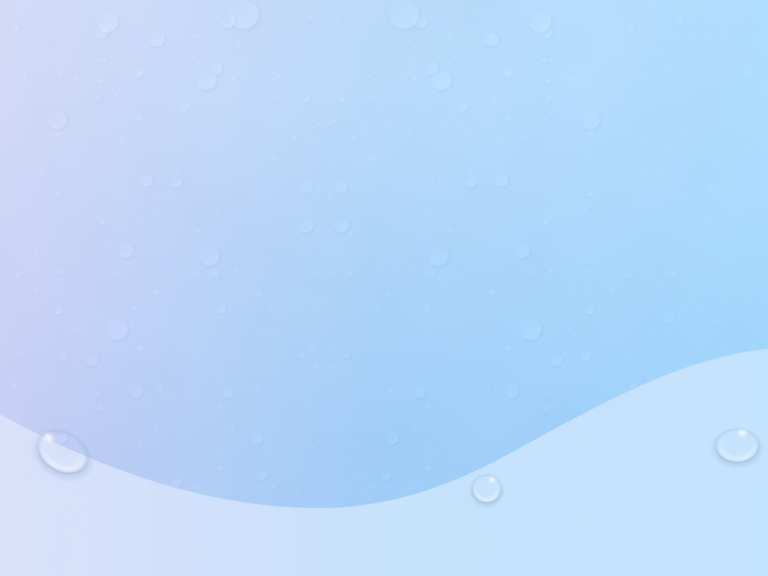
Give the GLSL for this background, as a Shadertoy shader.

```glsl
// Pale lavender-to-sky gradient with mirrored dew, a frosted wave panel and three glass drops.

// Gradient stops: left, centre, right
const vec3 TOP_LEFT   = vec3(0.83, 0.86, 0.97);
const vec3 TOP_MID    = vec3(0.74, 0.86, 0.98);
const vec3 TOP_RIGHT  = vec3(0.69, 0.87, 1.00);
const vec3 LOW_LEFT   = vec3(0.77, 0.80, 0.95);
const vec3 LOW_MID    = vec3(0.62, 0.80, 0.97);
const vec3 LOW_RIGHT  = vec3(0.62, 0.83, 0.99);
const vec3 PANEL_LEFT = vec3(0.855, 0.88, 0.98);
const vec3 PANEL_MID  = vec3(0.78, 0.885, 0.985);
const vec3 PANEL_RIGHT = vec3(0.77, 0.89, 0.99);
const vec3 RIM_COLOR  = vec3(0.48, 0.63, 0.76);

const float ASPECT = 4.0 / 3.0;
const float MIRROR_X = 0.5616;        // symmetry axis of the dew
const float BEAD_LIGHT = 0.020;
const float BEAD_SHADOW = 0.026;
const float HAZE = 0.016;

// Larger beads: distance from the axis, height, radius
const vec3 BEADS[8] = vec3[8](
    vec3(0.376, 0.963, 0.019), vec3(0.290, 0.933, 0.014),
    vec3(0.204, 0.862, 0.018), vec3(0.463, 0.793, 0.017),
    vec3(0.139, 0.976, 0.026), vec3(0.199, 0.557, 0.018),
    vec3(0.344, 0.566, 0.014), vec3(0.359, 0.429, 0.019));

float hash(vec2 p) {
    vec3 h = fract(vec3(p.xyx) * 0.1031);
    h += dot(h, h.yzx + 33.33);
    return fract((h.x + h.y) * h.z);
}

float noise(vec2 p) {
    vec2 i = floor(p), f = fract(p);
    f = f * f * (3.0 - 2.0 * f);
    return mix(mix(hash(i), hash(i + vec2(1, 0)), f.x),
               mix(hash(i + vec2(0, 1)), hash(i + vec2(1, 1)), f.x), f.y);
}

vec3 ramp(vec3 a, vec3 b, vec3 c, float t) {
    return mix(mix(a, b, min(2.0 * t, 1.0)), c, max(2.0 * t - 1.0, 0.0));
}

// Cubic through two knots (x, y, slope)
float hermite(vec3 a, vec3 b, float x) {
    float h = b.x - a.x, t = (x - a.x) / h, s = 1.0 - t;
    return s * s * ((1.0 + 2.0 * t) * a.y + t * h * a.z)
         + t * t * ((3.0 - 2.0 * t) * b.y - s * h * b.z);
}

float waveHeight(float u) {
    const vec3 start = vec3(0.0, 0.281, -0.74), trough = vec3(0.417, 0.118, 0.0);
    const vec3 rise = vec3(0.66, 0.21, 0.73), end = vec3(1.0, 0.394, 0.12);
    if (u < trough.x) return hermite(start, trough, u);
    return u < rise.x ? hermite(trough, rise, u) : hermite(rise, end, u);
}

// Brightness change of a faint bead lit from the given direction
float bead(vec2 q, float r, vec2 light, float px) {
    float inside = 1.0 - smoothstep(-px, px, length(q) - r);
    float shade = 1.0 - smoothstep(0.75 * r, 1.35 * r, length(q + 0.2 * r * light));
    float body = BEAD_LIGHT * (0.6 - 0.5 * dot(q / r, light));
    return mix(-BEAD_SHADOW * shade, body, inside);
}

float beadLayer(vec2 m, float cell, float density, vec2 light, float px) {
    vec2 id = floor(m / cell), seed = id + cell * 1000.0;
    if (hash(seed) > density) return 0.0;
    vec2 jitter = vec2(hash(seed + 17.3), hash(seed + 41.7)) - 0.5;
    float r = cell * mix(0.08, 0.19, hash(seed + 73.1));
    return bead(m - (id + 0.5 + 0.42 * jitter) * cell, r, light, px);
}

// Clear drop: soft shadow, darker rim, bright lower glow and a glint
vec3 glassDrop(vec3 col, vec2 q, vec2 radii, float shear, vec2 glint, float px) {
    q.y += shear * q.x;
    vec2 n = q / radii;
    float size = min(radii.x, radii.y), d = (length(n) - 1.0) * size;
    float below = smoothstep(0.5, -1.0, n.y);
    float shadow = 1.0 - smoothstep(0.8, 1.3, length(n + vec2(0.0, 0.14)));
    col = mix(col, RIM_COLOR, 0.28 * shadow * smoothstep(-px, px, d));
    float inside = 1.0 - smoothstep(-px, px, d);
    float rim = exp(-pow(d / (0.11 * size), 2.0));
    col = mix(col, RIM_COLOR, inside * rim * mix(0.22, 0.55, below));
    float glow = exp(-pow((d + 0.25 * size) / (0.16 * size), 2.0)) * below;
    float spark = exp(-dot(n - glint, n - glint) * 28.0);
    return mix(col, vec3(0.97, 0.99, 1.0), inside * min(0.45 * glow + 0.9 * spark, 1.0));
}

void mainImage(out vec4 fragColor, in vec2 fragCoord) {
    vec2 uv = fragCoord / iResolution.xy;
    vec2 p = uv * vec2(ASPECT, 1.0);
    float px = 1.0 / iResolution.y;

    // Background and frosted panel
    float height = smoothstep(0.0, 1.0, (uv.y - 0.1) / 0.95);
    vec3 sky = mix(ramp(LOW_LEFT, LOW_MID, LOW_RIGHT, uv.x),
                   ramp(TOP_LEFT, TOP_MID, TOP_RIGHT, uv.x), height);
    sky += HAZE * (0.6 * noise(p * 5.0) + 0.4 * noise(p * 14.0) - 0.5);
    float panel = 1.0 - smoothstep(-px, px, uv.y - waveHeight(uv.x));
    vec3 col = mix(sky, ramp(PANEL_LEFT, PANEL_MID, PANEL_RIGHT, uv.x), panel);

    // Dew mirrored about the axis, with the light kept at upper left
    float side = p.x < MIRROR_X ? -1.0 : 1.0;
    vec2 m = vec2(abs(p.x - MIRROR_X), p.y);
    vec2 light = vec2(-0.6 * side, 0.8);
    float dew = beadLayer(m, 0.019, 0.55, light, px) * 0.8
              + beadLayer(m, 0.034, 0.40, light, px)
              + beadLayer(m, 0.071, 0.28, light, px);
    for (int i = 0; i < 8; i++) dew += bead(m - BEADS[i].xy, BEADS[i].z, light, px);
    col += dew * mix(1.0, 0.2, panel) * mix(1.0, 0.35, smoothstep(0.8, 0.95, uv.x));

    // Glass drops
    col = glassDrop(col, p - vec2(0.109, 0.215), vec2(0.045, 0.037), 0.22, vec2(-0.55, 0.55), px);
    col = glassDrop(col, p - vec2(0.845, 0.151), vec2(0.026, 0.025), 0.0, vec2(0.35, 0.65), px);
    col = glassDrop(col, p - vec2(1.280, 0.226), vec2(0.039, 0.030), 0.0, vec2(0.22, 0.76), px);
    fragColor = vec4(clamp(col, 0.0, 1.0), 1.0);
}
```
